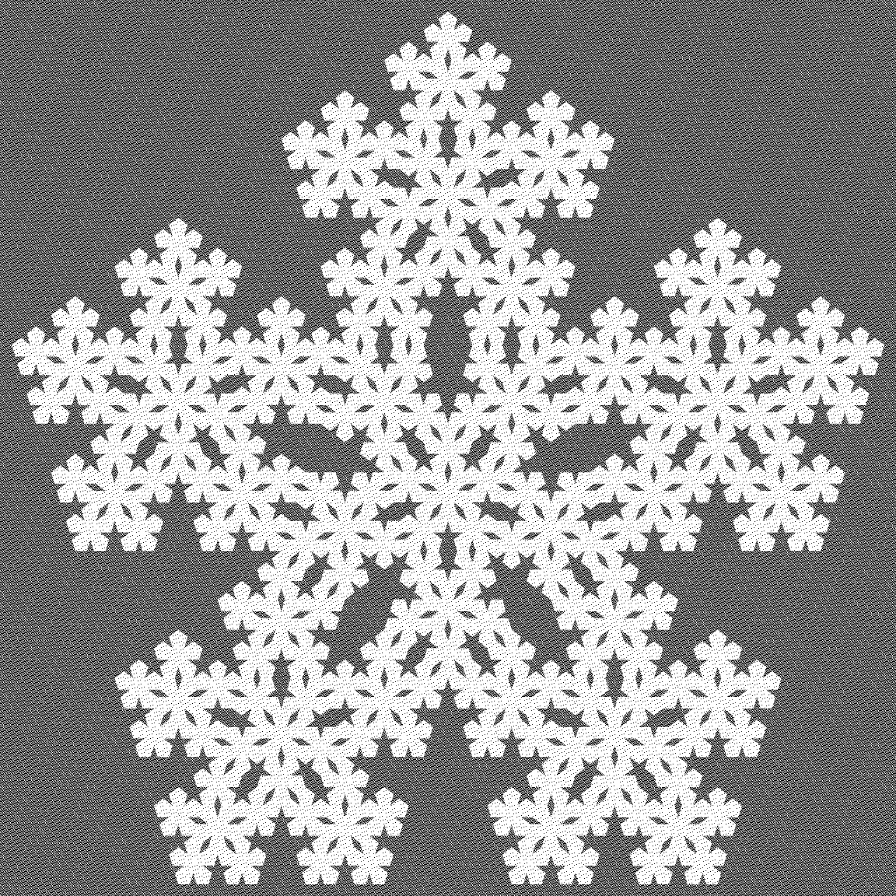
Reproduce this pattern procedurally as a Shadertoy shader.

```glsl
// A white pentaflake fractal on grey, printed with a fine black and white dither.

const float FIFTH = 1.25663706;      // one fifth of a turn
const float CHILD_SCALE = 0.381966;  // size of a child flake in its parent
const float CHILD_REACH = 0.618034;  // distance from parent to outer child
const float APOTHEM = 0.809017;      // inner radius of a unit pentagon
const int DEPTH = 4;
const int SAMPLES = 4;

const vec2 FLAKE_CENTER = vec2(0.5, 0.4486);
const vec2 FLAKE_RADIUS = vec2(0.512, 0.5384);
const float DITHER_CELLS = 1152.0;   // dither cells across the canvas
const float PAPER_TONE = 0.385;
const float FLAKE_TONE = 0.945;

// Direction of the upright pentagon corner nearest to p
vec2 nearestCorner(vec2 p) {
    float angle = floor(atan(p.x, p.y) / FIFTH + 0.5) * FIFTH;
    return vec2(sin(angle), cos(angle));
}

// Each pentagon holds five upright children and an inverted middle one
float insidePentaflake(vec2 p, int depth) {
    for (int i = 0; i < depth; i++) {
        vec2 corner = nearestCorner(p);
        bool isOuter = dot(p, corner) > 0.5 * CHILD_REACH;
        p = isOuter ? p - corner * CHILD_REACH : -p;
        p /= CHILD_SCALE;
    }
    float edge = dot(-p, nearestCorner(-p)) - APOTHEM;
    return step(edge, 0.001);
}

// Evenly spread threshold for each dither cell
float ditherThreshold(vec2 cell) {
    return fract(52.9829 * fract(dot(cell, vec2(0.06711, 0.00584))));
}

float ditheredTone(vec2 uv) {
    float flake = insidePentaflake((uv - FLAKE_CENTER) / FLAKE_RADIUS, DEPTH);
    float tone = mix(PAPER_TONE, FLAKE_TONE, flake);
    return step(ditherThreshold(floor(uv * DITHER_CELLS)), tone);
}

void mainImage(out vec4 fragColor, in vec2 fragCoord) {
    // Average a grid of samples to smooth edges and dither
    float sum = 0.0;
    for (int y = 0; y < SAMPLES; y++) {
        for (int x = 0; x < SAMPLES; x++) {
            vec2 offset = (vec2(x, y) + 0.5) / float(SAMPLES) - 0.5;
            sum += ditheredTone((fragCoord + offset) / iResolution.xy);
        }
    }
    fragColor = vec4(vec3(sum / float(SAMPLES * SAMPLES)), 1.0);
}
```
